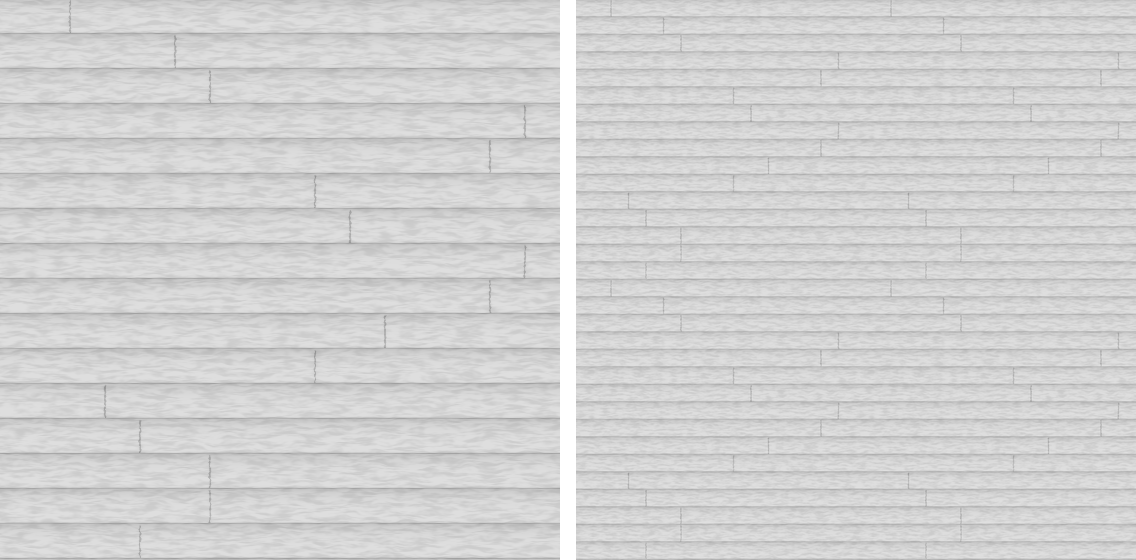
Left: one tile. Right: repeated 2 by 2.
This texture is drawn by a WebGL 1 fragment shader. Its source:

```glsl
precision highp float;
// Pale painted clapboard siding: overlapping horizontal boards with wavy wood grain.
// Each board has a shadow under the lap above it and one ragged butt joint.
// Grain is warped, stretched gradient noise on a lattice that wraps at the canvas edge.

uniform vec2 u_resolution;

#define BOARDS 16.0
#define LAP_OFFSET 0.052
#define PAINT vec3(0.874)
#define GRAIN_DEPTH 0.068
#define SHADOW_DEPTH 0.115
#define SHADOW_FALLOFF 5.2
#define LAP_DEPTH 0.07
#define LAP_HALF_WIDTH 0.018
#define JOINT_DEPTH 0.17
#define JOINT_HALF_WIDTH 0.0014
#define JOINT_WOBBLE 0.0022
#define GRAIN_WARP 0.007

float hash(vec2 p) {
    return fract(sin(dot(p, vec2(127.1, 311.7))) * 43758.5);
}

// Dot product of a random lattice gradient with the offset from its corner
float corner(vec2 cell, vec2 offset, vec2 period) {
    float angle = 6.28318 * hash(mod(cell, period));
    return dot(vec2(cos(angle), sin(angle)), offset);
}

// Gradient noise with a whole number of cells across the unit square
float wrapNoise(vec2 uv, vec2 period) {
    vec2 p = uv * period;
    vec2 i = floor(p);
    vec2 f = p - i;
    vec2 w = f * f * f * (f * (f * 6.0 - 15.0) + 10.0);
    float low = mix(corner(i, f, period),
                    corner(i + vec2(1.0, 0.0), f - vec2(1.0, 0.0), period), w.x);
    float high = mix(corner(i + vec2(0.0, 1.0), f - vec2(0.0, 1.0), period),
                     corner(i + vec2(1.0, 1.0), f - vec2(1.0, 1.0), period), w.x);
    return mix(low, high, w.y);
}

// Long streaks, bent by a slower noise so that they run slightly aslant
float woodGrain(vec2 uv) {
    uv.y += GRAIN_WARP * wrapNoise(uv, vec2(20.0, 56.0));
    float streaks = 0.75 * wrapNoise(uv, vec2(22.0, 128.0))
                  + 0.55 * wrapNoise(uv, vec2(45.0, 232.0))
                  + 0.25 * wrapNoise(uv, vec2(96.0, 400.0));
    return smoothstep(-0.32, 0.48, streaks);
}

// Dark coverage of the ragged vertical joint, placed on a grid of sixteenths
float buttJoint(vec2 uv, float board, float pixel) {
    float place = (1.0 + floor(15.0 * hash(vec2(board, 7.0)))) / 16.0;
    float wobble = wrapNoise(vec2(0.31, uv.y), vec2(8.0, 176.0));
    float ragged = wrapNoise(vec2(0.67, uv.y), vec2(8.0, 272.0));
    float across = fract(uv.x - place + JOINT_WOBBLE * wobble + 0.5) - 0.5;
    float halfWidth = JOINT_HALF_WIDTH * (1.0 + 1.2 * ragged);
    float core = 1.0 - smoothstep(-0.6 * pixel, 0.6 * pixel, abs(across) - halfWidth);
    float halo = exp(-abs(across) / 0.0025);
    return 0.85 * core + 0.15 * halo;
}

void main() {
    vec2 uv = gl_FragCoord.xy / u_resolution;
    float pixel = 1.0 / min(u_resolution.x, u_resolution.y);

    // Board index and height within the board
    float waver = 0.016 * wrapNoise(uv, vec2(40.0, 16.0));
    float level = uv.y * BOARDS - LAP_OFFSET + waver;
    float board = mod(floor(level), BOARDS);
    float height = fract(level);
    float below = 1.0 - height;

    // Grain, shifted along every board
    float grain = woodGrain(uv + vec2(hash(vec2(board, 3.0)), 0.0));
    float tone = -GRAIN_DEPTH * grain;

    // Shadow cast from the lap above, and the rounded lower lip
    tone -= SHADOW_DEPTH * exp(-SHADOW_FALLOFF * below);
    tone -= 0.04 * exp(-height / 0.035);

    // Thin dark line at the lap
    float edge = min(height, below);
    float blur = 0.6 * pixel * BOARDS;
    tone -= LAP_DEPTH * (1.0 - smoothstep(-blur, blur, edge - LAP_HALF_WIDTH));

    // Joint between board ends
    float reach = smoothstep(0.03, 0.09, below);
    tone -= JOINT_DEPTH * reach * buttJoint(uv, board, pixel);

    gl_FragColor = vec4(clamp(PAINT + tone, 0.0, 1.0), 1.0);
}
```
